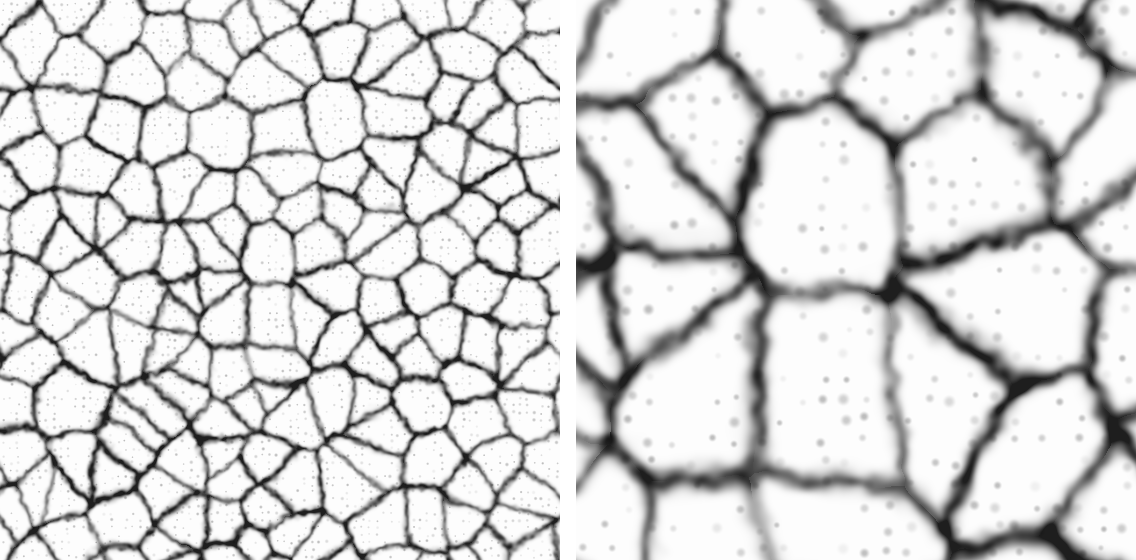
Left: the whole. Right: its middle third, enlarged.
Write a WebGL 2 fragment shader that draws this texture.

```glsl
#version 300 es
precision highp float;

uniform vec2 u_resolution;
out vec4 fragColor;

#define GRID vec2(11.0, 9.5)   // plates across and up
#define JITTER 0.88            // scatter of plate centres
#define SPLIT 0.4              // share of grid cells with two plates
#define CRACK_WIDTH 0.0054     // soft half-width of a crack
#define CRACK_DEPTH 0.66       // mean darkness of a crack
#define BEND 0.016             // slow wander of the cracks
#define ROUGHNESS 0.0075       // ragged crack edges
#define GRAIN 125.0            // frequency of the dark crumbs
#define SPECKS 78.0            // speck grid across the canvas
#define SPECK_SHARE 0.5
#define PAPER 0.993

float hash(vec2 p) {
    return fract(sin(dot(p, vec2(127.1, 311.7))) * 43758.5453);
}

vec2 hash2(vec2 p) {
    return vec2(hash(p), hash(p + 41.3));
}

float noise(vec2 p) {
    vec2 i = floor(p), f = fract(p);
    f = f * f * (3.0 - 2.0 * f);
    return mix(mix(hash(i), hash(i + vec2(1, 0)), f.x),
               mix(hash(i + vec2(0, 1)), hash(i + vec2(1, 1)), f.x), f.y);
}

vec2 wander(vec2 p) {
    return vec2(noise(p), noise(p + 57.4)) - 0.5;
}

// Centre of plate k in a grid cell, in canvas units
vec2 plateCentre(vec2 cell, int k) {
    vec2 spot = hash2(cell);
    if (k == 1) spot = fract(spot + 0.38 + 0.24 * hash2(cell + 19.7));
    return (cell + 0.5 + JITTER * (spot - 0.5)) / GRID;
}

bool plateExists(vec2 cell, int k) {
    return k == 0 || hash(cell + 7.3) < SPLIT;
}

// Darkness of the cracks between neighbouring plates
float cracks(vec2 p) {
    vec2 home = floor(p * GRID);
    vec2 nearest = vec2(0.0);
    float best = 1e5;
    for (int y = -2; y <= 2; y++)
    for (int x = -2; x <= 2; x++)
    for (int k = 0; k < 2; k++) {
        vec2 cell = home + vec2(x, y);
        if (!plateExists(cell, k)) continue;
        vec2 centre = plateCentre(cell, k);
        float d = distance(p, centre);
        if (d < best) { best = d; nearest = centre; }
    }

    // Each border has its own strength; overlaps darken the junctions
    float light = 1.0;
    for (int y = -2; y <= 2; y++)
    for (int x = -2; x <= 2; x++)
    for (int k = 0; k < 2; k++) {
        vec2 cell = home + vec2(x, y);
        if (!plateExists(cell, k)) continue;
        vec2 across = plateCentre(cell, k) - nearest;
        float gap = length(across);
        if (gap < 1e-4) continue;
        vec2 middle = nearest + 0.5 * across;
        vec2 normal = across / gap;
        float d = dot(middle - p, normal);
        float strength = mix(0.5, 1.3, noise(middle * 45.0)) + 0.2 * abs(normal.y);
        float reach = d / (CRACK_WIDTH * (0.55 + 0.45 * strength));
        light *= 1.0 - min(CRACK_DEPTH * strength, 0.85) * exp(-reach * reach);
    }
    return 1.0 - light;
}

// Faint round specks scattered over the plates
float specks(vec2 p) {
    vec2 g = p * SPECKS;
    vec2 cell = floor(g);
    vec2 centre = 0.3 + 0.4 * hash2(cell + 3.1);
    float radius = mix(0.14, 0.28, hash(cell + 11.9));
    float dot_ = 1.0 - smoothstep(0.2 * radius, 1.3 * radius, distance(g - cell, centre));
    float shade = mix(0.05, 0.26, hash(cell + 23.5));
    return dot_ * shade * step(hash(cell + 31.7), SPECK_SHARE);
}

void main() {
    vec2 uv = gl_FragCoord.xy / u_resolution;

    // Slow bends, then ragged detail
    vec2 p = uv + BEND * wander(uv * 13.0);
    p += ROUGHNESS * wander(uv * 38.0);
    p += 0.75 * ROUGHNESS * wander(uv * 95.0);

    // Crumbs and patches vary the darkness along the cracks
    float crumbs = mix(0.72, 1.22, noise(uv * GRAIN));
    float patches = mix(0.82, 1.18, noise(uv * 9.0 + 5.0));
    float ink = min(cracks(p) * crumbs * patches, 0.88);

    float grey = PAPER * (1.0 - ink) * (1.0 - specks(uv));
    fragColor = vec4(vec3(grey), 1.0);
}
```
